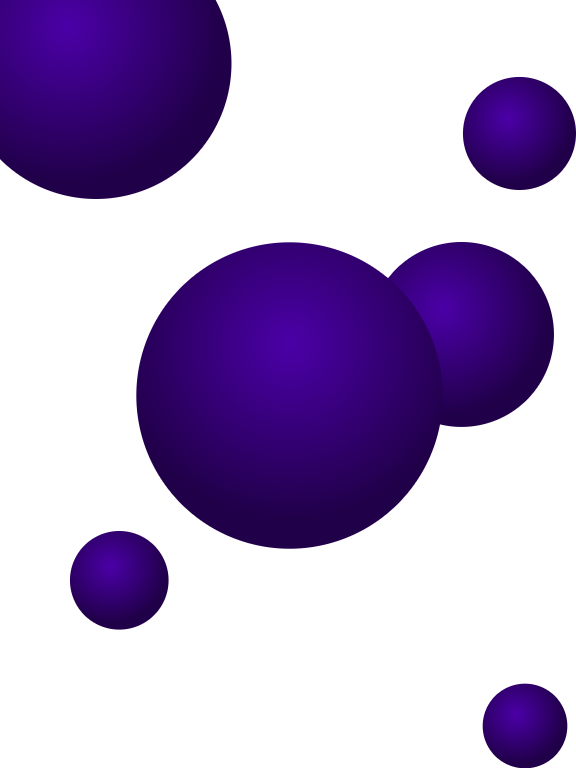
Reproduce this background procedurally as a Shadertoy shader.

```glsl
// Glossy violet balls scattered over a white ground.
// Each ball is an antialiased disc shaded by a radial gradient whose
// bright focus is shifted off centre; later balls cover earlier ones.

const vec3 GROUND = vec3(1.0);
const vec3 VIOLET_LIT = vec3(0.294, 0.0, 0.655);
const vec3 VIOLET_DARK = vec3(0.129, 0.0, 0.290);
const float FOCUS_SHIFT = 0.34;  // focus distance from centre, in radii
const float FADE_REACH = 1.14;   // gradient length, in radii
const int BALL_COUNT = 6;

// Centre x, centre y, radius (in canvas heights), leftward lean of the focus
const vec4 BALLS[BALL_COUNT] = vec4[](
    vec4(0.1250, 0.9173, 0.1764, 0.65),
    vec4(0.6764, 0.8262, 0.0736, 0.65),
    vec4(0.6009, 0.5645, 0.1204, 0.65),
    vec4(0.3770, 0.4850, 0.1995, 0.00),
    vec4(0.1553, 0.2444, 0.0642, 0.55),
    vec4(0.6836, 0.0547, 0.0551, 0.65)
);

// Soft-edged disc mask
float discMask(vec2 p, float radius, float pixel) {
    return clamp(0.5 - (length(p) - radius) / pixel, 0.0, 1.0);
}

// Violet gradient around the shifted focus; p is in ball radii
vec3 ballColor(vec2 p, float lean) {
    vec2 focus = FOCUS_SHIFT * vec2(-sin(lean), cos(lean));
    float fade = clamp(length(p - focus) / FADE_REACH, 0.0, 1.0);
    return mix(VIOLET_LIT, VIOLET_DARK, fade);
}

void mainImage(out vec4 fragColor, in vec2 fragCoord) {
    float pixel = 1.0 / iResolution.y;
    vec2 uv = fragCoord * pixel;
    vec3 color = GROUND;

    // Paint the balls back to front
    for (int i = 0; i < BALL_COUNT; i++) {
        vec4 ball = BALLS[i];
        vec2 p = uv - ball.xy;
        color = mix(color, ballColor(p / ball.z, ball.w), discMask(p, ball.z, pixel));
    }

    fragColor = vec4(color, 1.0);
}
```
